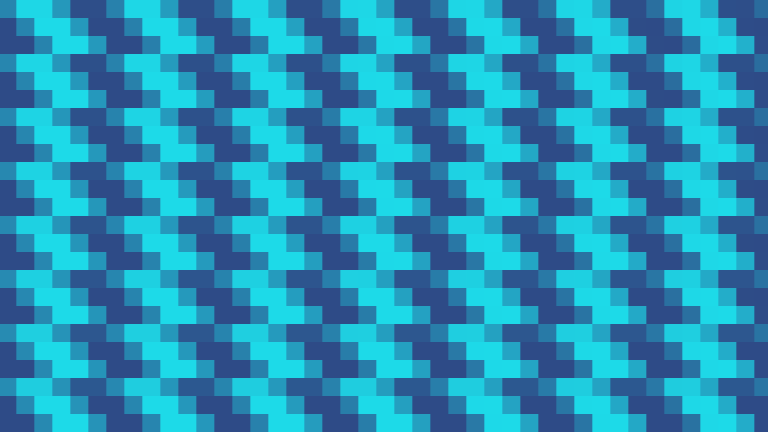
A Shadertoy shader for this pattern:

```glsl
// Blocky cyan and navy stripes stepping sideways in a three-row zigzag.

const float ROWS = 24.0;
const float PERIOD = 6.0;   // cells across one stripe pair
const float STEPS = 3.0;    // rows before the stagger restarts

// Brightness of one cell; rows are counted from the top.
float stripeLevel(vec2 cell) {
    float stagger = mod(cell.y, STEPS);
    float across = cell.x / 42.0;
    float down = cell.y / ROWS;

    // The stripe centre drifts slowly to the right.
    float drift = 0.04 + 0.21 * across - 0.05 * (down - 0.5);
    float offset = cell.x - stagger - 1.5 - drift;
    float wave = cos(6.28319 * offset / PERIOD);
    float level = smoothstep(-0.8, 0.8, wave - 0.04);

    // The first row of each step loses contrast further down.
    float fade = stagger < 0.5 ? 0.04 + 0.16 * down : 0.0;
    return mix(level, 0.5, fade);
}

vec3 stripeColor(vec2 point) {
    vec2 cell = floor(vec2(point.x + 1.0 / 12.0, ROWS - point.y));
    vec3 navy = vec3(0.18, 0.295, 0.53);
    vec3 cyan = vec3(0.115, 0.855, 0.91);
    return mix(navy, cyan, stripeLevel(cell));
}

void mainImage(out vec4 fragColor, in vec2 fragCoord) {
    // Average a grid of samples inside the pixel to smooth cell edges.
    const int SAMPLES = 3;
    vec3 color = vec3(0.0);
    for (int y = 0; y < SAMPLES; y++) {
        for (int x = 0; x < SAMPLES; x++) {
            vec2 jitter = (vec2(x, y) + 0.5) / float(SAMPLES) - 0.5;
            color += stripeColor((fragCoord + jitter) * ROWS / iResolution.y);
        }
    }
    fragColor = vec4(color / float(SAMPLES * SAMPLES), 1.0);
}
```
